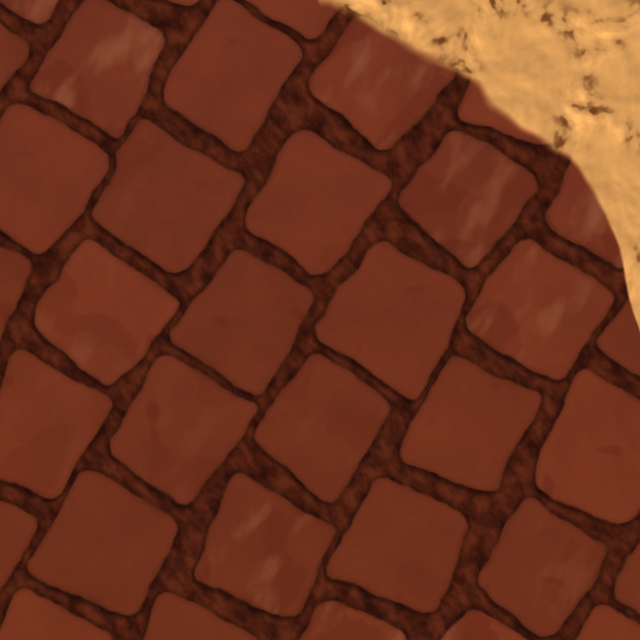
Write a WebGL 2 fragment shader that draws this texture.

```glsl
#version 300 es
precision highp float;
// Red clay cobblestones in shade, set in dark soil, with a sunlit sandy corner.

uniform vec2 u_resolution;
out vec4 fragColor;

const vec2  PITCH      = vec2(0.198, 0.210);  // column and row spacing
const vec2  HALF_SIZE  = vec2(0.086, 0.091);  // half extent of a stone
const float TILT       = 0.52;                // rotation of the paving
const float CORNER     = 0.022;
const float MIN_GAP    = 0.006;
const float SOFTNESS   = 0.0028;
const vec2  SUN_DIR    = vec2(0.6, 0.8);
const vec3  CLAY       = vec3(0.450, 0.197, 0.120);
const vec3  CLAY_PALE  = vec3(0.530, 0.285, 0.190);
const vec3  CLAY_DEEP  = vec3(0.375, 0.145, 0.085);
const vec3  SOIL_DARK  = vec3(0.185, 0.065, 0.040);
const vec3  SOIL_LIGHT = vec3(0.370, 0.155, 0.085);
const vec3  SAND       = vec3(0.840, 0.600, 0.340);
const vec3  SAND_SHADE = vec3(0.420, 0.215, 0.100);

struct Stone { float dist; vec2 id; vec2 local; };

vec2 hash2(vec2 p) {
  vec3 q = fract(p.xyx * vec3(0.1031, 0.1030, 0.0973));
  q += dot(q, q.yzx + 33.33);
  return fract((q.xx + q.yz) * q.zy);
}

mat2 rotate(float a) { return mat2(cos(a), sin(a), -sin(a), cos(a)); }

float cornerSlope(vec2 cell, vec2 offset) {
  float a = 6.2832 * hash2(cell + 57.0).x;
  return dot(vec2(cos(a), sin(a)), offset);
}

float gradientNoise(vec2 p) {
  vec2 i = floor(p), f = p - i;
  vec2 w = f * f * f * (f * (f * 6.0 - 15.0) + 10.0);
  vec2 e = vec2(1.0, 0.0);
  return mix(mix(cornerSlope(i, f), cornerSlope(i + e, f - e), w.x),
             mix(cornerSlope(i + e.yx, f - e.yx), cornerSlope(i + 1.0, f - 1.0), w.x), w.y);
}

float fbm(vec2 p) {
  float sum = 0.0, amp = 0.6;
  for (int i = 0; i < 4; i++) {
    sum += amp * gradientNoise(p);
    p = rotate(0.6) * p * 2.03 + 7.1;
    amp *= 0.5;
  }
  return sum;
}

// Nearest stone of a jittered running bond; dist is negative inside.
Stone paving(vec2 p) {
  p += 0.016 * vec2(gradientNoise(p * 5.0), gradientNoise(p * 5.0 + 31.0));
  p += 0.007 * vec2(gradientNoise(p * 19.0 + 5.0), gradientNoise(p * 19.0 + 47.0));
  vec2 q = rotate(TILT) * p + 2.0;
  float column = floor(q.x / PITCH.x), second = 1e3;
  Stone s = Stone(1e3, vec2(0.0), vec2(0.0));
  for (int i = -1; i <= 1; i++) {
    float col = column + float(i);
    float shift = 0.5 * mod(col, 2.0) + 0.12 * hash2(vec2(col, 3.0)).x;
    float row = floor(q.y / PITCH.y - shift);
    for (int j = -1; j <= 1; j++) {
      vec2 id = vec2(col, row + float(j));
      vec2 place = hash2(id) - 0.5, shape = hash2(id + 19.0) - 0.5;
      vec2 local = q - (id + 0.5 + vec2(0.0, shift)) * PITCH - 0.018 * place;
      local = rotate(0.28 * shape.x) * local;
      vec2 extent = HALF_SIZE * (1.0 + 0.16 * (hash2(id + 41.0) - 0.5));
      extent *= 1.0 + vec2(2.4, 1.8) * shape.yx * local.yx;
      vec2 b = abs(local) - extent + CORNER;
      float d = length(max(b, 0.0)) + min(max(b.x, b.y), 0.0) - CORNER;
      if (d < s.dist) { second = s.dist; s = Stone(d, id, local); }
      else second = min(second, d);
    }
  }
  s.dist = max(s.dist, MIN_GAP - 0.5 * (second - s.dist));
  return s;
}

vec3 stoneColour(Stone s, vec2 p) {
  vec2 rnd = hash2(s.id + 73.0);
  vec2 seeded = p + rnd * 9.0;
  float mottle = fbm(seeded * 11.0);
  float facet = gradientNoise(seeded * 8.0 + 0.5 * mottle);
  vec3 c = CLAY * (1.0 + 0.10 * (rnd.x - 0.5) + 0.10 * mottle + 0.03 * fbm(p * 70.0));
  c += vec3(0.010, 0.004, -0.012) * (0.55 - p.y);           // warmer towards the bottom
  c = mix(c, CLAY_DEEP, 0.45 * smoothstep(0.12, 0.22, facet) * rnd.y);
  float scuff = smoothstep(0.02, 0.40, fbm(rotate(0.5) * seeded * vec2(16.0, 7.0)));
  c = mix(c, CLAY_PALE, scuff * smoothstep(0.3, 0.9, rnd.y));
  float pit = smoothstep(0.42, 0.55, gradientNoise(seeded * 17.0));
  c = mix(c, CLAY_DEEP, 0.5 * pit);
  return c * mix(0.90, 1.0, smoothstep(0.0, 0.010, -s.dist));  // worn rim
}

vec3 soilColour(float dist, vec2 p) {
  float grain = fbm(rotate(-0.6) * p * vec2(46.0, 30.0));
  vec3 c = mix(SOIL_DARK, SOIL_LIGHT, clamp(0.56 + 1.5 * grain, 0.0, 1.0));
  float shadow = smoothstep(0.004, -0.006, paving(p + 0.008 * SUN_DIR).dist);
  return c * mix(0.78, 1.0, smoothstep(0.0, 0.012, dist)) * (1.0 - 0.22 * shadow);
}

vec3 sandColour(float dist, vec2 p) {
  vec2 q = p * 15.0 + 0.5 * gradientNoise(p * 9.0);
  float slope = fbm(q) - fbm(q + 0.22 * SUN_DIR);
  float joint = smoothstep(-0.022, 0.014, dist);
  vec3 c = SAND * (1.0 + slope * mix(0.30, 0.75, joint));
  return mix(c, SAND_SHADE, 0.9 * joint * smoothstep(0.06, 0.24, -slope));
}

// Positive where direct sun reaches the ground.
float sunReach(vec2 p) {
  float t = max(2.0 * p.x - 1.0, 0.0);
  float border = 1.0 - 0.275 * t - 0.25 * pow(t, 8.0) + 2.0 * max(0.5 - p.x, 0.0);
  return p.y - border + 0.045 * gradientNoise(p * 8.0) + 0.012 * gradientNoise(p * 27.0);
}

void main() {
  vec2 p = gl_FragCoord.xy / u_resolution.y;
  float edge = max(SOFTNESS, 0.8 / u_resolution.y);
  Stone s = paving(p);
  float dist = s.dist + 0.004 * fbm(p * 42.0);
  vec3 shade = mix(stoneColour(s, p), soilColour(dist, p), smoothstep(-edge, edge, dist));
  float sun = smoothstep(-0.010, 0.012, sunReach(p));
  fragColor = vec4(mix(shade, sandColour(dist, p), sun), 1.0);
}
```
